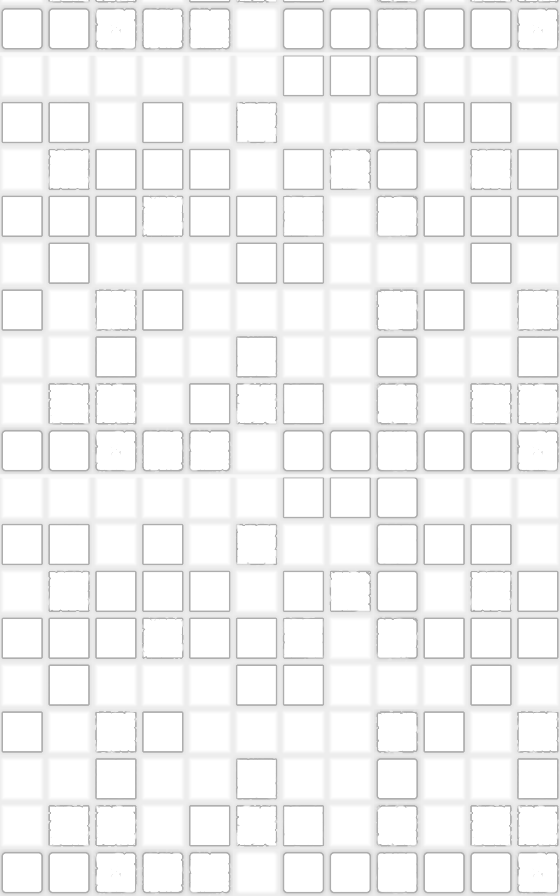
Reproduce this pattern procedurally as a Shadertoy shader.

```glsl
const float TILES_ACROSS = 11.945;
const float PERIOD = 9.0;
const vec2 GRID_SHIFT = vec2(0.027, 0.002);
const float TILE_HALF = 0.425;
const float LINE_HALF = 0.016;
const vec3 TILE_WHITE = vec3(1.0);
const vec3 GROUT_GREY = vec3(0.93);
const vec3 LINE_GREY = vec3(0.68);

float hash(vec2 p, float seed) {
    vec3 q = fract(vec3(p.xyx + seed) * vec3(0.1031, 0.1030, 0.0973));
    q += dot(q, q.yzx + 33.33);
    return fract((q.x + q.y) * q.z);
}

vec2 gradient(vec2 corner) {
    float angle = 6.2832 * hash(corner, 5.0);
    return vec2(cos(angle), sin(angle));
}

float gradientNoise(vec2 p) {
    vec2 i = floor(p), f = fract(p);
    vec2 u = f * f * f * (f * (f * 6.0 - 15.0) + 10.0);
    vec2 e = vec2(1.0, 0.0);
    float low = mix(dot(gradient(i), f), dot(gradient(i + e), f - e), u.x);
    float high = mix(dot(gradient(i + e.yx), f - e.yx),
                     dot(gradient(i + 1.0), f - 1.0), u.x);
    return mix(low, high, u.y);
}

float roundedBox(vec2 p, float halfSize, float radius) {
    vec2 q = abs(p) - halfSize + radius;
    return length(max(q, 0.0)) + min(max(q.x, q.y), 0.0) - radius;
}

// Strength of the shading: strongest in the first row and the last column
float tileWeight(vec2 id) {
    float firstRow = 1.0 - step(0.5, id.y);
    float lastColumn = step(PERIOD - 1.5, id.x);
    return max(firstRow, 0.8 * lastColumn);
}

float isOutlined(vec2 id, float weight) {
    return step(hash(id, 17.0), mix(0.54, 0.88, weight));
}

// Small marks near the middle of a worn tile
float specks(vec2 local, vec2 wrapped, float worn) {
    float grain = smoothstep(0.3, 0.5, gradientNoise(wrapped * 16.0));
    return worn * grain * smoothstep(0.16, 0.06, length(local));
}

vec3 tileColor(vec2 wrapped, float pixel) {
    vec2 id = floor(wrapped);
    vec2 local = wrapped - id - 0.5;
    float weight = tileWeight(id);
    float outlined = isOutlined(id, weight);
    float worn = outlined * smoothstep(0.5, 1.0, hash(id, 41.0));

    // Chipped, slightly rounded edge
    float chip = max(gradientNoise(wrapped * 11.0) - 0.12, 0.0);
    float d = roundedBox(local, TILE_HALF, mix(0.025, 0.08, weight));
    d += 0.09 * worn * chip;

    // Tile face over grout, soft where there is no outline
    float softness = mix(0.06, 0.6 * pixel, outlined);
    vec3 color = mix(TILE_WHITE, GROUT_GREY, smoothstep(-softness, softness, d));

    // Shadow spreading into the grout
    float shadow = smoothstep(-pixel, pixel, d) * exp(-max(d, 0.0) / 0.045);
    color -= outlined * mix(0.05, 0.14, weight) * shadow;

    // Thin outline with rubbed-out stretches
    float line = smoothstep(LINE_HALF + 0.5 * pixel, LINE_HALF - 0.5 * pixel, abs(d));
    float rubbed = worn * smoothstep(0.05, 0.3, gradientNoise(wrapped * 4.0 + 7.3));
    color = mix(color, LINE_GREY, outlined * line * (1.0 - 0.8 * rubbed));

    // Pale seam along the top of each period
    float seam = smoothstep(0.05, 0.02, abs(wrapped.y - PERIOD + 0.04));
    color = mix(color, TILE_WHITE, 0.6 * seam);

    float marked = step(0.8, worn) * step(0.9, weight);
    return mix(color, LINE_GREY, 0.5 * specks(local, wrapped, marked));
}

void mainImage(out vec4 fragColor, in vec2 fragCoord) {
    float pixel = TILES_ACROSS / iResolution.x;
    vec2 grid = fragCoord * pixel + GRID_SHIFT;
    fragColor = vec4(tileColor(mod(grid, PERIOD), pixel), 1.0);
}
```
